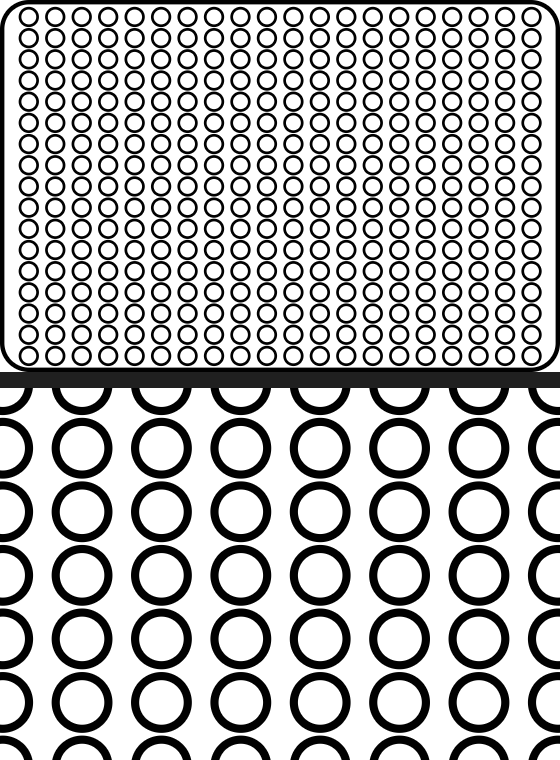
Top, the full canvas; bottom, a detail of the centre.
This pattern is drawn by a Shadertoy shader. Its source:

```glsl
#define GRID_COUNT vec2(20.0, 17.0)
#define GRID_PITCH vec2(0.04725, 0.05695)    // fraction of canvas size
#define GRID_CENTER vec2(0.5003, 0.4988)     // fraction of canvas size
#define RING_RADIUS 0.0236                   // lengths below: canvas height = 1
#define RING_WIDTH 0.0073
#define FRAME_RADIUS 0.078
#define FRAME_WIDTH 0.0118
#define PAPER vec3(1.0)
#define INK vec3(0.005)

float roundedBox(vec2 p, vec2 halfSize, float radius) {
    vec2 q = abs(p) - halfSize + radius;
    return length(max(q, 0.0)) + min(max(q.x, q.y), 0.0) - radius;
}

// Distance to the ring in the nearest cell of the finite grid
float ringGrid(vec2 uv, vec2 canvas) {
    vec2 cell = (uv - GRID_CENTER) / GRID_PITCH + 0.5 * GRID_COUNT;
    vec2 index = clamp(floor(cell), vec2(0.0), GRID_COUNT - 1.0);
    vec2 local = (cell - index - 0.5) * GRID_PITCH * canvas;
    return abs(length(local) - RING_RADIUS) - 0.5 * RING_WIDTH;
}

// Distance to the rounded outline along the canvas edge
float frame(vec2 p, vec2 canvas) {
    float edge = roundedBox(p, 0.5 * canvas, FRAME_RADIUS);
    return abs(edge + 0.5 * FRAME_WIDTH) - 0.5 * FRAME_WIDTH;
}

float coverage(float dist, float pixel) {
    return clamp(0.5 - dist / pixel, 0.0, 1.0);
}

void mainImage(out vec4 fragColor, in vec2 fragCoord) {
    vec2 uv = fragCoord / iResolution.xy;
    vec2 canvas = vec2(iResolution.x / iResolution.y, 1.0);
    float pixel = 1.0 / iResolution.y;

    float rings = coverage(ringGrid(uv, canvas), pixel);
    float border = coverage(frame((uv - 0.5) * canvas, canvas), pixel);

    fragColor = vec4(mix(PAPER, INK, max(rings, border)), 1.0);
}
```
